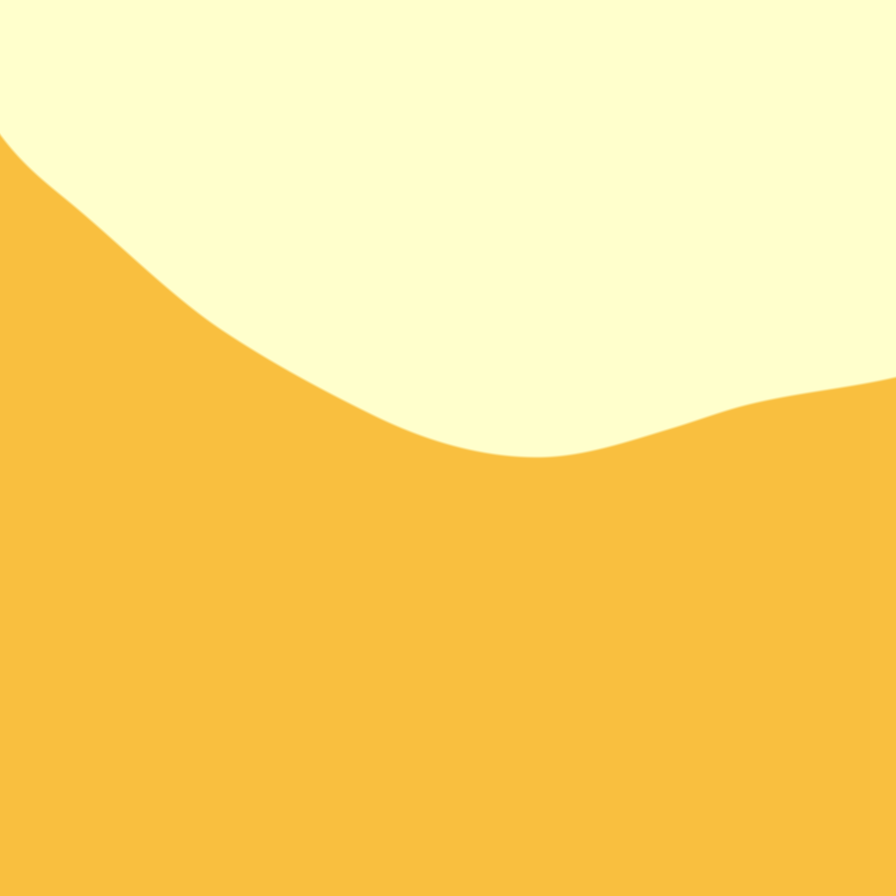
A three.js fragment shader for this background:

```glsl
// A flat amber hill below a pale cream sky, split by one flowing edge.
// The edge is a smooth chain of cubic Hermite spans; its vertical offset
// is divided by the local steepness to give an evenly softened border.

varying vec2 vUv;

const vec3 CREAM = vec3(1.0, 1.0, 0.8);
const vec3 AMBER = vec3(0.976, 0.749, 0.247);
const float EDGE_SOFTNESS = 0.002;

// Cubic span between two knots, each holding (x, height, slope)
float hermiteSpan(float x, vec3 a, vec3 b) {
  float span = b.x - a.x;
  float t = (x - a.x) / span;
  float s = 1.0 - t;
  float heights = a.y * s * s * (1.0 + 2.0 * t) + b.y * t * t * (3.0 - 2.0 * t);
  float slopes = a.z * t * s * s - b.z * t * t * s;
  return heights + span * slopes;
}

// Height of the hill at x, from the left shoulder through the valley
float hillHeight(float x) {
  vec3 leftEdge = vec3(0.0, 0.850, -1.35);
  vec3 shoulder = vec3(0.0833, 0.7695, -0.84);
  vec3 slope = vec3(0.25, 0.630, -0.66);
  vec3 foot = vec3(0.4167, 0.5365, -0.49);
  vec3 valley = vec3(0.6, 0.4896, 0.0);
  vec3 rise = vec3(0.75, 0.522, 0.30);
  vec3 bend = vec3(0.8333, 0.548, 0.25);
  vec3 rightEdge = vec3(1.0, 0.579, 0.23);

  if (x < shoulder.x) return hermiteSpan(x, leftEdge, shoulder);
  if (x < slope.x) return hermiteSpan(x, shoulder, slope);
  if (x < foot.x) return hermiteSpan(x, slope, foot);
  if (x < valley.x) return hermiteSpan(x, foot, valley);
  if (x < rise.x) return hermiteSpan(x, valley, rise);
  if (x < bend.x) return hermiteSpan(x, rise, bend);
  return hermiteSpan(x, bend, rightEdge);
}

// Approximate signed distance to the hill edge, positive in the sky
float hillDistance(vec2 p) {
  float delta = 0.002;
  float steepness = (hillHeight(p.x + delta) - hillHeight(p.x - delta)) / (2.0 * delta);
  return (p.y - hillHeight(p.x)) / sqrt(1.0 + steepness * steepness);
}

void main() {
  float sky = smoothstep(-EDGE_SOFTNESS, EDGE_SOFTNESS, hillDistance(vUv));
  gl_FragColor = vec4(mix(AMBER, CREAM, sky), 1.0);
}
```
